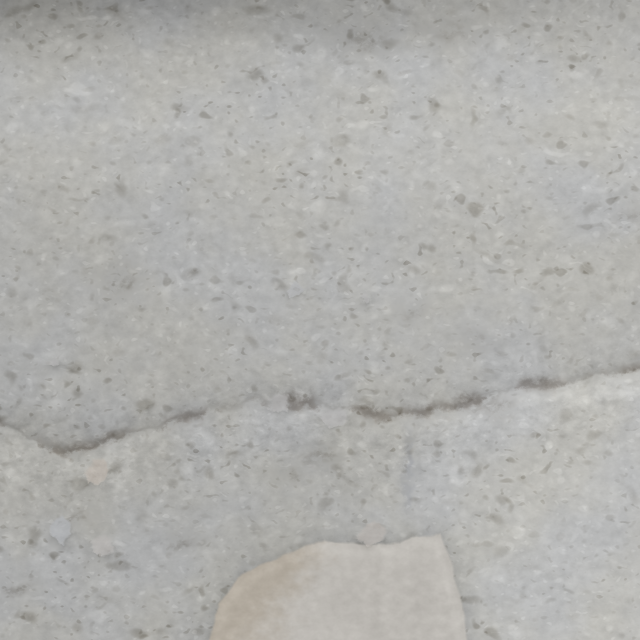
This texture is drawn by a Shadertoy shader. Its source:

```glsl
// Weathered grey concrete with a broken ledge and a pale stone at the lower edge
vec2 hash2(vec2 p) {
    vec3 q = fract(p.xyx * vec3(0.1031, 0.1030, 0.0973));
    q += dot(q, q.yzx + 33.33);
    return fract((q.xx + q.yz) * q.zy);
}

float gradientNoise(vec2 p) {
    vec2 i = floor(p), f = fract(p), u = f * f * (3.0 - 2.0 * f);
    vec2 o = vec2(0.0, 1.0);
    float a = dot(hash2(i) * 2.0 - 1.0, f);
    float b = dot(hash2(i + o.yx) * 2.0 - 1.0, f - o.yx);
    float c = dot(hash2(i + o.xy) * 2.0 - 1.0, f - o.xy);
    float d = dot(hash2(i + 1.0) * 2.0 - 1.0, f - 1.0);
    return mix(mix(a, b, u.x), mix(c, d, u.x), u.y);
}

float fbm(vec2 p) {
    float sum = 0.0, amp = 0.6;
    for (int i = 0; i < 4; i++) {
        sum += amp * gradientNoise(p);
        p = mat2(1.6, 1.2, -1.2, 1.6) * p + 7.3;
        amp *= 0.55;
    }
    return sum;
}

float ledgeHeight(float x) {
    float h[11] = float[](0.335, 0.291, 0.318, 0.349, 0.374, 0.367, 0.347, 0.361, 0.390, 0.405, 0.424);
    float s = clamp(x, 0.0, 0.9999) * 10.0;
    int i = int(s);
    return mix(h[i], h[i + 1], fract(s));
}

// Signed distance to the stone outline
float stoneDistance(vec2 p) {
    vec2 v[13] = vec2[](vec2(0.31, -0.1), vec2(0.327, 0.0), vec2(0.342, 0.056), vec2(0.378, 0.102),
        vec2(0.443, 0.134), vec2(0.508, 0.156), vec2(0.56, 0.149), vec2(0.625, 0.151),
        vec2(0.651, 0.163), vec2(0.688, 0.166), vec2(0.706, 0.115), vec2(0.727, 0.03), vec2(0.74, -0.1));
    float d = 1.0, side = 1.0;
    for (int i = 0, j = 12; i < 13; j = i++) {
        vec2 e = v[j] - v[i], w = p - v[i];
        vec2 b = w - e * clamp(dot(w, e) / dot(e, e), 0.0, 1.0);
        d = min(d, dot(b, b));
        bvec3 c = bvec3(p.y >= v[i].y, p.y < v[j].y, e.x * w.y > e.y * w.x);
        if (all(c) || all(not(c))) side = -side;
    }
    return side * sqrt(d);
}

void mainImage(out vec4 fragColor, in vec2 fragCoord) {
    vec2 p = fragCoord / iResolution.xy;
    float broad = fbm(p * vec2(4.0, 8.0) + 3.0);
    float mottle = fbm(p * vec2(19.0, 27.0) + 11.0);
    float grain = fbm(p * vec2(62.0, 74.0));
    vec2 warp = vec2(mottle, fbm(p * 26.0 + 31.0));
    float edge = p.y - ledgeHeight(p.x) + 0.020 * warp.y + 0.014 * grain;

    // Upper slab: pale band, dark top, shade towards the ledge
    float upper = mix(0.675, 0.705, smoothstep(0.0, 0.75, p.x));
    upper += 0.03 * exp(-pow((p.y - 0.79) / 0.11, 2.0));
    upper -= mix(0.16, 0.05, p.x) * smoothstep(0.89, 1.01, p.y + 0.08 * broad + 0.04 * mottle);
    upper -= mix(0.09, 0.045, p.x) * exp(-max(edge, 0.0) / 0.035);
    float lower = mix(0.675, 0.735, smoothstep(0.5, 0.85, p.x));
    lower += 0.02 * exp(-pow((edge + 0.025) / 0.02, 2.0));
    float rubble = exp(-pow((edge + 0.04) / 0.06, 2.0));
    float tone = mix(lower, upper, smoothstep(-0.006, 0.006, edge));
    tone += 0.03 * broad + (0.05 + 0.05 * rubble) * mottle + (0.075 + 0.04 * rubble) * grain;
    vec3 col = tone * mix(vec3(1.004, 1.0, 0.974), vec3(0.995, 1.0, 1.0), smoothstep(-0.25, 0.3, fbm(p * 6.0 + 20.0)));

    // Ragged flecks, clustered in patches
    float patches = smoothstep(-0.25, 0.3, fbm(p * vec2(6.0, 9.0) + 40.0));
    for (int i = 0; i < 3; i++) {
        float size = 34.0 * pow(1.8, float(i));
        float fleck = gradientNoise((p + 0.006 * warp) * size * vec2(0.85, 1.15) + 17.0 * float(i));
        col -= vec3(0.085, 0.09, 0.098) * smoothstep(0.22, 0.5, fleck) * (0.35 + 0.85 * patches);
        col += 0.04 * smoothstep(0.25, 0.5, -fleck);
    }

    // Broken ledge seam and the crack running down from it
    float broken = smoothstep(-0.22, 0.25, gradientNoise(p * vec2(15.0, 9.0)) + 0.5 * grain);
    float seam = exp(-pow((edge - 0.003) / (0.004 + 0.006 * broken), 2.0));
    col -= vec3(0.13, 0.145, 0.155) * seam * (0.1 + 0.9 * broken);
    float crack = exp(-pow((p.x - 0.638 - 0.03 * warp.y - 0.015 * grain) / 0.007, 2.0));
    col -= vec3(0.09, 0.085, 0.07) * crack * smoothstep(0.19, 0.22, p.y) * smoothstep(0.35, 0.31, p.y) * (0.6 + grain);

    // Stains: x, y, radius, strength
    vec4 stains[12] = vec4[](vec4(0.45, 0.258, 0.014, 0.15), vec4(0.50, 0.288, 0.020, 0.14),
        vec4(0.775, 0.365, 0.024, 0.13), vec4(0.285, 0.151, 0.017, 0.12), vec4(0.03, 0.08, 0.018, 0.12),
        vec4(0.57, 0.936, 0.026, 0.11), vec4(0.71, 0.948, 0.024, 0.08), vec4(0.19, 0.562, 0.027, 0.10),
        vec4(0.745, 0.473, 0.022, 0.08), vec4(0.645, 0.515, 0.020, 0.07), vec4(0.985, 0.665, 0.017, 0.11),
        vec4(0.12, 0.19, 0.020, 0.12));
    for (int i = 0; i < 12; i++) {
        vec2 q = (p - stains[i].xy + 0.04 * warp) * vec2(0.8, 1.3);
        float ragged = smoothstep(-0.25, 0.25, grain + 0.5 * mottle);
        col -= vec3(0.95, 1.0, 1.05) * stains[i].w * ragged * exp(-dot(q, q) / (stains[i].z * stains[i].z));
    }

    // Stone with contact shadow, warm left facet and pale right face
    float stone = stoneDistance(p + 0.008 * warp);
    col -= 0.09 * exp(-max(stone, 0.0) / 0.014) * (0.8 + 0.8 * mottle);
    float facet = smoothstep(-0.05, 0.06, p.x - 0.43 - 0.55 * (p.y - 0.04) + 0.12 * mottle);
    vec3 face = mix(vec3(0.695, 0.665, 0.62), vec3(0.735, 0.722, 0.70), facet);
    face += 0.06 * mottle + 0.06 * grain + 0.04 * broad;
    face += 0.02 * exp(-pow((stone + 0.012) / 0.008, 2.0));
    col = mix(col, face, smoothstep(0.003, -0.003, stone));

    // Angular chips: x, y, radius, warmth
    vec4 chips[9] = vec4[](vec4(0.16, 0.145, 0.022, 0.5), vec4(0.58, 0.165, 0.024, 0.7),
        vec4(0.462, 0.549, 0.013, 0.1), vec4(0.567, 0.533, 0.007, 0.3), vec4(0.434, 0.370, 0.018, 0.3),
        vec4(0.526, 0.350, 0.020, 0.3), vec4(0.152, 0.262, 0.022, 1.0), vec4(0.095, 0.175, 0.024, 0.0),
        vec4(0.083, 0.433, 0.008, 0.3));
    for (int i = 0; i < 9; i++) {
        float r = chips[i].z, turn = 2.4 * float(i) + 0.4;
        vec2 q = p - chips[i].xy + 0.022 * warp + 0.008 * grain;
        vec2 s = abs(mat2(cos(turn), sin(turn), -sin(turn), cos(turn)) * q);
        float d = max(s.x * 0.8 + s.y * 0.7, s.y * 1.35) - r * 0.85;
        float under = smoothstep(0.4, -0.8, q.y / r);
        col -= 0.11 * under * exp(-max(d, 0.0) / 0.006) * smoothstep(-0.002, 0.003, d);
        vec3 chip = mix(vec3(0.69, 0.70, 0.715), vec3(0.73, 0.695, 0.66), chips[i].w);
        col = mix(col, chip + 0.02 * q.y / r + 0.06 * grain, 0.65 * smoothstep(0.004, -0.004, d));
    }
    fragColor = vec4(clamp(col, 0.0, 1.0), 1.0);
}
```
